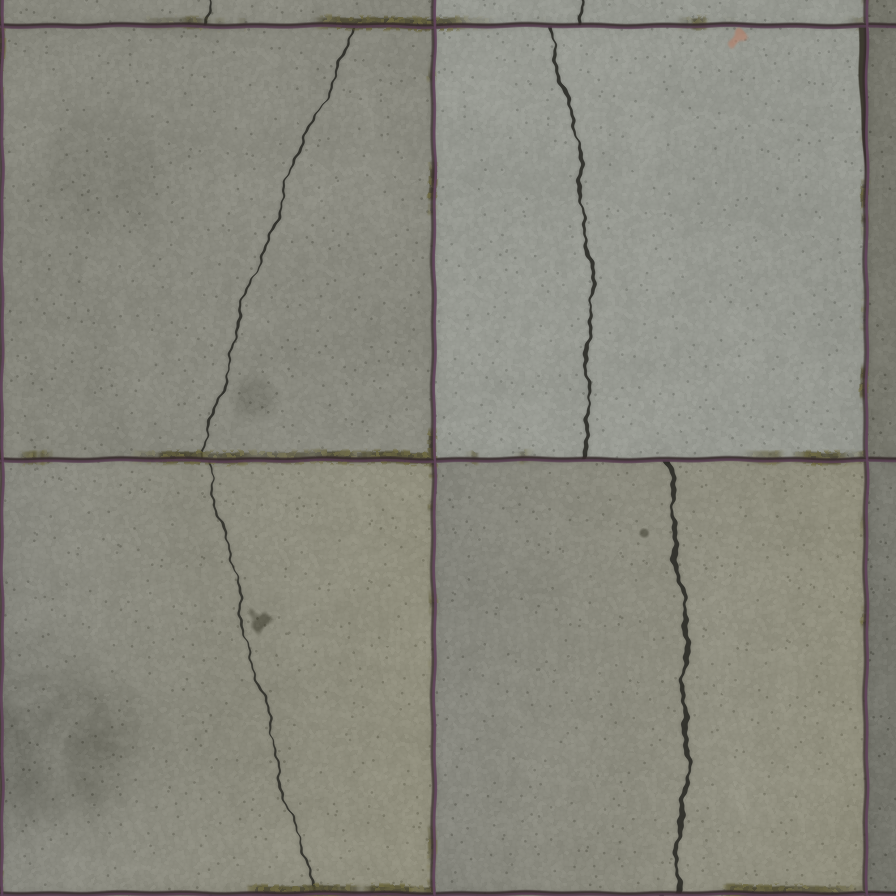
Write a WebGL 1 fragment shader that draws this texture.

```glsl
precision highp float;
uniform vec2 u_resolution;

float hash(vec2 p) {
  return fract(sin(dot(p, vec2(41.3, 289.1))) * 4375.5);
}

// Nearest-point distance and the random value of that point
vec2 cellular(vec2 p) {
  vec2 cell = floor(p), best = vec2(8.0, 0.0);
  for (int j = -1; j <= 1; j++) {
    for (int i = -1; i <= 1; i++) {
      vec2 c = cell + vec2(i, j);
      float d = length(c + vec2(hash(c), hash(c + 17.0)) - p);
      if (d < best.x) best = vec2(d, hash(c + 5.0));
    }
  }
  return best;
}

// Layered, rotated and warped sines, about -1 to 1
float clouds(vec2 p) {
  float sum = 0.0, amp = 0.6;
  for (int i = 0; i < 5; i++) {
    p = mat2(0.8, 0.6, -0.6, 0.8) * p * 1.75 + 1.3;
    p += 0.7 * sin(p.yx * 1.2);
    sum += amp * sin(p.x) * sin(p.y);
    amp *= 0.65;
  }
  return sum;
}

float blot(vec2 p, vec2 centre, float radius) {
  return 1.0 - smoothstep(0.4, 1.0, length(p - centre) / radius);
}

// Crack of a slab: x at bottom, middle and top, then half width
vec4 crackShape(vec2 slab) {
  vec4 lower = slab.x < 0.5 ? vec4(0.72, 0.59, 0.48, 0.0009) : vec4(0.558, 0.582, 0.536, 0.0023);
  vec4 upper = slab.x < 0.5 ? vec4(0.465, 0.61, 0.82, 0.0010) : vec4(0.34, 0.355, 0.267, 0.0016);
  return slab.y < 0.5 ? lower : upper;
}

float crack(vec2 f, vec2 slab, float px) {
  vec4 c = crackShape(slab);
  float y = f.y, seed = slab.x * 2.3 + slab.y * 4.1;
  float x = mix(c.x, c.z, y) + 4.0 * y * (1.0 - y) * (c.y - 0.5 * (c.x + c.z));
  x += 0.007 * sin(y * 19.0 + seed) + 0.004 * sin(y * 47.0 + seed * 3.0);
  x += 0.002 * sin(y * 113.0 + seed * 5.0) + 0.0012 * sin(y * 251.0);
  float width = c.w * (1.0 + 0.3 * sin(y * 31.0 + seed) + 0.25 * sin(y * 83.0));
  float d = abs(f.x - x) * 0.4825;
  return (1.0 - smoothstep(width - px * 0.5, width + px, d)) * smoothstep(0.0004, 0.0012, c.w + 0.0002);
}

void main() {
  vec2 p = gl_FragCoord.xy / u_resolution;
  float px = 1.0 / min(u_resolution.x, u_resolution.y);
  vec2 pitch = vec2(0.4825, 0.4845);
  vec2 q = (p - 0.002) / pitch;
  vec2 slab = floor(q), f = fract(q);
  float upperRight = step(0.5, slab.x) * step(0.5, slab.y) * step(slab.x, 1.5);

  // Slab tone
  vec3 col = mix(vec3(0.535, 0.535, 0.495), vec3(0.59, 0.60, 0.57), upperRight);
  col += (1.0 - step(0.5, slab.y)) * vec3(0.015, 0.012, 0.0) * (1.0 + 3.0 * (f.x - 0.5));
  col -= 0.07 * step(1.5, slab.x);

  // Concrete mottling, grain and pits
  vec2 grain = cellular(p * 210.0);
  vec2 pits = cellular(p * 75.0 + 9.0);
  col += 0.017 * clouds(p * 5.0 + slab * 3.7);
  col += 0.010 * clouds(p * 34.0);
  col += 0.032 * (grain.y - 0.5) - 0.02 * (grain.x - 0.45);
  col -= 0.09 * step(0.72, pits.y) * (1.0 - smoothstep(0.06, 0.16, pits.x));

  // Stains and chips
  vec2 w = p + 0.004 * vec2(sin(p.y * 260.0), sin(p.x * 310.0));
  col -= 0.06 * blot(p, vec2(0.284, 0.557), 0.032);
  col -= 0.17 * blot(w, vec2(0.289, 0.307), 0.015);
  col -= 0.17 * blot(p, vec2(0.719, 0.405), 0.007);
  col -= 0.08 * blot(p, vec2(0.04, 0.167), 0.15) * (0.7 + 0.5 * clouds(p * 16.0));
  col -= 0.03 * blot(p, vec2(0.11, 0.81), 0.09);
  col = mix(col, vec3(0.72, 0.50, 0.41), 0.6 * blot(w, vec2(0.823, 0.958), 0.012));

  // Cracks with a faint dirty rim
  col *= 1.0 - 0.12 * crack(f, slab, px + 0.004);
  col = mix(col, vec3(0.17, 0.17, 0.15), 0.9 * crack(f, slab, px));

  // Signed distance to the nearest joint, positive to the right and above
  vec2 s = (fract(q + 0.5) - 0.5) * pitch;
  s += 0.0006 * vec2(sin(p.y * 37.0) + sin(p.y * 91.0), sin(p.x * 29.0) + sin(p.x * 83.0));
  vec2 edge = abs(s);
  col -= 0.06 * exp(-min(edge.x, edge.y) / 0.004);

  // Moss beside the joints
  vec2 row = floor(q + 0.5);
  float patchX = smoothstep(0.0, 0.7, clouds(vec2(p.x * 9.0, row.y * 2.7)) + 0.9 * smoothstep(0.5, 0.9, f.x) - 0.3);
  float patchY = smoothstep(0.2, 0.8, clouds(vec2(row.x * 3.1 + 1.0, p.y * 11.0)));
  float ragged = 0.75 + 0.5 * grain.y;
  float mossX = patchX * (1.0 - smoothstep(0.005, 0.009, abs(s.y - 0.003) / ragged));
  float mossY = patchY * (1.0 - smoothstep(0.003, 0.006, abs(s.x + 0.002) / ragged));
  col = mix(col, mix(vec3(0.25, 0.24, 0.17), vec3(0.41, 0.39, 0.22), grain.y), 0.85 * max(mossX, mossY));

  // Open gap beside the upper right slab
  float gap = 0.009 * smoothstep(0.5, 1.0, f.y) * upperRight * step(s.x, 0.0);
  col = mix(col, vec3(0.20, 0.19, 0.15), 0.9 * (1.0 - smoothstep(gap - px, gap + px, edge.x)) * step(0.001, gap));

  // Dark joints with a purple core
  vec2 shade = 1.0 - smoothstep(vec2(0.0022) - px, vec2(0.0028) + px, abs(s + vec2(0.001, -0.0008)));
  vec2 core = 1.0 - smoothstep(vec2(0.0006), vec2(0.0012) + px, abs(s - vec2(0.0006, -0.0008)));
  col = mix(col, vec3(0.21, 0.17, 0.17), 0.9 * max(shade.x * 0.8, shade.y));
  col = mix(col, vec3(0.39, 0.27, 0.37), max(core.x * 0.85, core.y * 0.6));

  gl_FragColor = vec4(clamp(col, 0.0, 1.0), 1.0);
}
```
